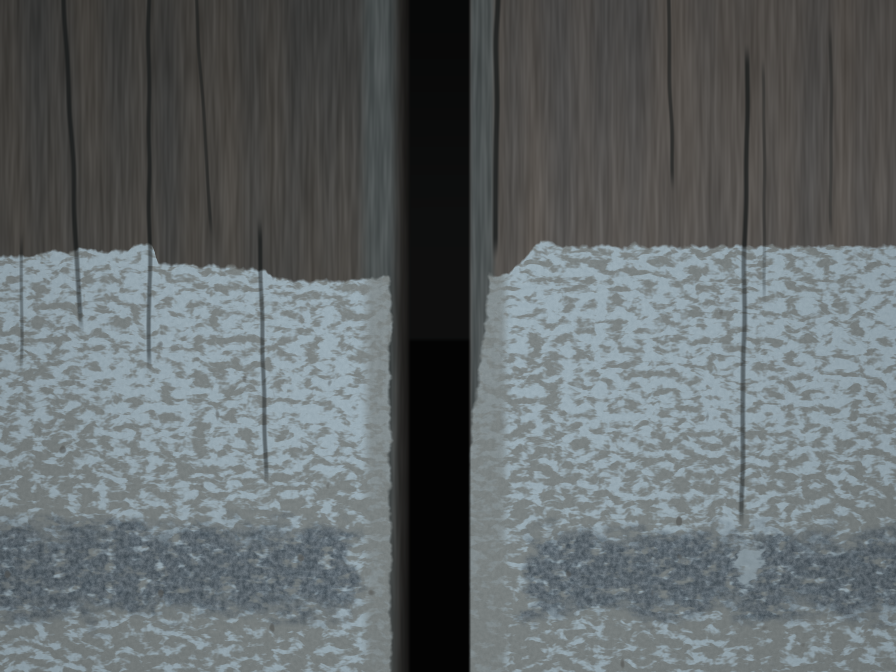
Give the GLSL for this texture, as a Shadertoy shader.

```glsl
vec2 hashGradient(vec2 cell) {
    float a = 6.2832 * fract(sin(dot(cell, vec2(127.1, 311.7))) * 43758.55);
    return vec2(cos(a), sin(a));
}

float gradientNoise(vec2 p) {
    vec2 i = floor(p), f = fract(p);
    vec2 u = f * f * f * (f * (f * 6.0 - 15.0) + 10.0);
    vec2 e = vec2(0.0, 1.0);
    float low = mix(dot(hashGradient(i), f), dot(hashGradient(i + e.yx), f - e.yx), u.x);
    float high = mix(dot(hashGradient(i + e), f - e), dot(hashGradient(i + 1.0), f - 1.0), u.x);
    return mix(low, high, u.y);
}

float fbm(vec2 p) {
    float sum = 0.0, amp = 1.0;
    for (int i = 0; i < 3; i++) {
        sum += amp * gradientNoise(p);
        p = p * 2.03 + 17.3;
        amp *= 0.55;
    }
    return sum;
}

float band(float lo, float hi, float soft, float v) {
    return smoothstep(lo - soft, lo + soft, v) * (1.0 - smoothstep(hi - soft, hi + soft, v));
}

// Thin vertical split running from y = lo to y = hi
float crack(vec2 p, float x, float slant, float lo, float hi, float width) {
    float d = abs(p.x - x - slant * (1.0 - p.y) - 0.004 * gradientNoise(vec2(x * 90.0, p.y * 9.0)));
    return (1.0 - smoothstep(width * 0.3, width + 0.002, d)) * band(lo, hi, 0.02, p.y);
}

float paintTop(float x) {
    float left = 0.615 + 0.012 * smoothstep(0.0, 0.1, x) + 0.009 * smoothstep(0.19, 0.2, x)
        - 0.028 * smoothstep(0.225, 0.237, x) - 0.008 * smoothstep(0.25, 0.37, x)
        - 0.02 * smoothstep(0.37, 0.45, x) + 0.007 * smoothstep(0.45, 0.56, x);
    float right = 0.592 + 0.047 * smoothstep(0.755, 0.805, x) - 0.006 * smoothstep(0.81, 0.84, x);
    return x < 0.65 ? left : right;
}

vec3 woodColor(vec2 p) {
    float grain = gradientNoise(vec2(p.x * 130.0, p.y * 5.0))
        + 0.7 * gradientNoise(vec2(p.x * 240.0, p.y * 16.0));
    float tone = gradientNoise(vec2(p.x * 22.0, p.y * 1.5));
    vec3 col = mix(vec3(0.245, 0.24, 0.23), vec3(0.3, 0.29, 0.28), smoothstep(0.5, 0.9, p.x));
    col += grain * 0.05 + tone * vec3(0.045, 0.03, 0.015);
    col *= 1.0 + 0.12 * smoothstep(1.0, 0.65, p.y);
    // Weathered grey corners beside the gap
    float corner = band(0.54, 0.59, 0.012, p.x) + band(0.70, 0.735, 0.006, p.x);
    return mix(col, vec3(0.29, 0.32, 0.325) + grain * 0.07, corner * 0.75);
}

vec3 paintColor(vec2 p) {
    vec2 warp = 0.006 * vec2(gradientNoise(p * 35.0), gradientNoise(p * 35.0 + 9.0));
    float blobs = fbm((p + warp) * vec2(42.0, 78.0));
    float patches = gradientNoise(p * 7.0 + 3.0);
    float lower = smoothstep(0.42, 0.2, p.y);
    float white = smoothstep(-0.28, 0.28, blobs + 0.3 * patches + 0.1 - 0.28 * lower);
    float bevel = band(0.545, 0.65, 0.01, p.x) + band(0.65, 0.752, 0.008, p.x);
    white *= 1.0 - 0.72 * bevel;
    vec3 col = mix(vec3(0.465, 0.49, 0.49), vec3(0.59, 0.655, 0.69), white);
    col += 0.025 * fbm(p * 160.0);

    // Scuffed dark stripe
    float ragged = 0.035 * fbm(p * vec2(18.0, 30.0));
    float stripe = band(0.09, p.x < 0.65 ? 0.215 : 0.205, 0.024, p.y + ragged);
    stripe *= 1.0 - band(0.525, 0.785, 0.015, p.x + ragged);
    float scuff = fbm(p * vec2(40.0, 70.0) + 31.0);
    float speck = fbm(p * 125.0 + 5.0);
    float cover = stripe * smoothstep(0.55, -0.15, scuff - 0.12);
    col = mix(col, vec3(0.335, 0.375, 0.405) + 0.13 * speck, cover * 0.9);

    // Bare flecks and a lighter chip on the stripe
    float fleck = smoothstep(0.48, 0.62, gradientNoise(p * vec2(48.0, 38.0) + 70.0));
    col = mix(col, vec3(0.31, 0.31, 0.3), fleck * 0.6);
    float chip = length((p - vec2(1.115, 0.16)) * vec2(1.0, 0.65)) + 0.018 * scuff;
    return mix(col, vec3(0.57, 0.63, 0.66), 0.8 * smoothstep(0.024, 0.012, chip));
}

void mainImage(out vec4 fragColor, in vec2 fragCoord) {
    vec2 p = fragCoord / iResolution.y;
    p.x += 0.5 * (4.0 / 3.0 - iResolution.x / iResolution.y);
    float soft = max(0.003, 1.0 / iResolution.y);

    // Brushed paint boundary over both boards
    float wobble = 0.007 * fbm(vec2(p.x * 45.0, p.y * 30.0));
    float painted = 1.0 - smoothstep(-soft, soft, p.y - paintTop(p.x) + wobble);
    float rightEdge = 0.695 + 0.033 * smoothstep(0.27, 0.6, p.y);
    float sideWobble = 0.006 * fbm(p * vec2(20.0, 45.0));
    painted *= 1.0 - band(0.581, rightEdge, soft, p.x + sideWobble);
    vec3 col = mix(woodColor(p), paintColor(p), painted);

    // Splits in the boards, partly filled by paint
    float splits = crack(p, 0.096, 0.05, 0.52, 1.1, 0.0035)
        + crack(p, 0.222, 0.0, 0.46, 1.1, 0.003)
        + 0.7 * crack(p, 0.292, 0.06, 0.66, 1.1, 0.002)
        + 0.7 * crack(p, 0.031, 0.0, 0.46, 0.64, 0.002)
        + crack(p, 0.378, 0.025, 0.29, 0.66, 0.003)
        + crack(p, 0.74, -0.01, 0.63, 1.1, 0.004)
        + 0.8 * crack(p, 0.995, 0.02, 0.73, 1.1, 0.0025)
        + crack(p, 1.113, -0.012, 0.23, 0.92, 0.0035)
        + 0.5 * crack(p, 1.137, 0.0, 0.56, 0.9, 0.002)
        + 0.5 * crack(p, 1.237, 0.0, 0.66, 0.95, 0.002);
    col = mix(col, vec3(0.1, 0.11, 0.11), min(splits, 1.0) * mix(0.8, 0.5, painted));

    // Shaded board side, then the gap with its dark lower half
    float side = smoothstep(0.575, 0.612, p.x) * step(p.x, 0.65);
    col *= 1.0 - 0.72 * side * (1.0 - painted);
    vec3 gap = mix(vec3(0.012), vec3(0.052, 0.055, 0.055), smoothstep(0.49, 0.499, p.y));
    gap *= 1.0 - 0.45 * smoothstep(0.6, 1.0, p.y);
    col = mix(col, gap, band(0.609, 0.699, soft, p.x));

    // Gentle falloff toward the corners
    vec2 q = p - vec2(0.667, 0.5);
    col *= 1.03 - 0.17 * dot(q, q);
    fragColor = vec4(clamp(col, 0.0, 1.0), 1.0);
}
```
